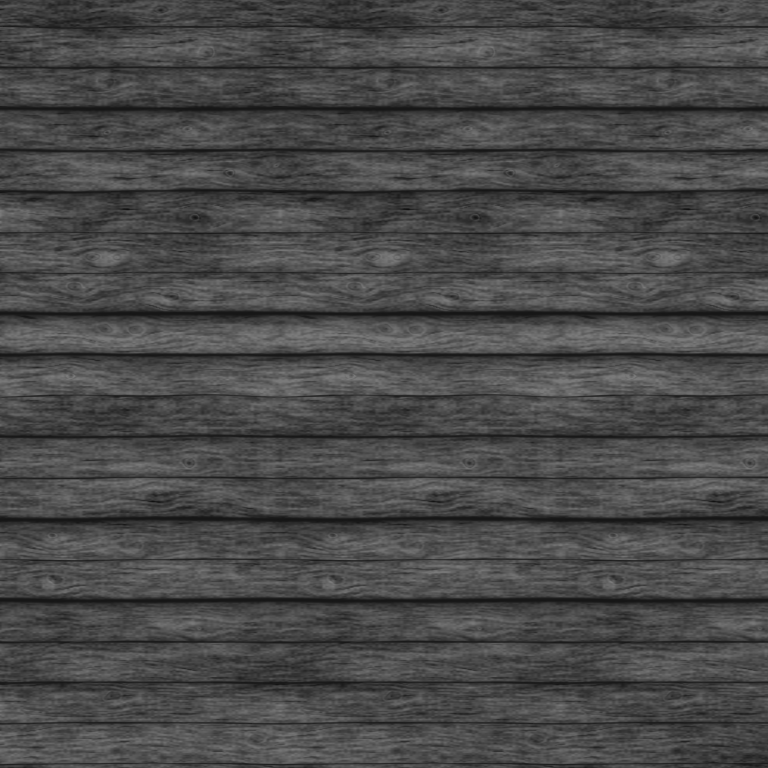
A Shadertoy shader for this texture:

```glsl
// Dark grey weathered wooden planks with grain, knots and shadowed seams.

const float PITCH = 0.05332;       // plank height on the canvas
const float FIRST_SEAM = 0.0358;   // first seam, measured from the top edge
const float TILE = 0.365;          // horizontal period of the grain
const float ASPECT = TILE / PITCH; // tile width in plank heights
const float SEAM_WAVE = 0.07;
const float KNOT_CHANCE = 0.6;
const float MEAN_TONE = 0.30;
const float PLANK_CONTRAST = 1.3;  // tone spread between planks
const float GAP_TONE = 0.085;

// Per plank, top to bottom: depth of its upper seam, and its base tone.
const float SEAM_DEPTH[21] = float[21](0.0, 0.2, 0.4, 0.9, 0.6, 0.65, 0.2, 0.1,
    1.0, 0.85, 0.2, 0.5, 0.25, 1.0, 0.2, 1.0, 0.3, 0.45, 0.25, 0.1, 0.0);
const float PLANK_TONE[20] = float[20](0.25, 0.29, 0.31, 0.32, 0.31, 0.29, 0.29,
    0.31, 0.33, 0.34, 0.28, 0.31, 0.32, 0.32, 0.31, 0.32, 0.31, 0.29, 0.27, 0.26);

float hash(vec2 p) {
    vec3 q = fract(vec3(p.xyx) * 0.1031);
    q += dot(q, q.yzx + 33.33);
    return fract((q.x + q.y) * q.z);
}

// Value noise that wraps in x after "period" cells.
float noise(vec2 p, float period) {
    vec2 i = floor(p), f = fract(p);
    f = f * f * (3.0 - 2.0 * f);
    float x0 = mod(i.x, period), x1 = mod(i.x + 1.0, period);
    return mix(mix(hash(vec2(x0, i.y)), hash(vec2(x1, i.y)), f.x),
               mix(hash(vec2(x0, i.y + 1.0)), hash(vec2(x1, i.y + 1.0)), f.x), f.y);
}

// Noise with "freq" cells per tile and per plank height.
float grain(vec2 p, vec2 freq, float seed) {
    return noise(p * freq + vec2(0.0, seed), freq.x) - 0.5;
}

// Wood tone at p: x in tiles, y from 0 (top) to 1 (bottom) of the plank.
float woodTone(vec2 p, float row) {
    float seed = row * 97.0 + 40.0;
    float flow = p.y + 0.20 * grain(p, vec2(4.0, 1.5), seed)
                     + 0.05 * grain(p, vec2(17.0, 4.0), seed + 11.0);
    float knotShade = 0.0, figure = 0.4;

    // Knots push the fibres aside and carry their own rings.
    for (float k = 0.0; k < 2.0; k++) {
        vec2 id = vec2(row * 3.0 + 5.0, k * 17.0 + 2.0);
        float present = step(hash(id + 31.0), KNOT_CHANCE);
        float size = mix(0.10, 0.20, hash(id + 57.0));
        vec2 d = p - vec2(hash(id), mix(0.3, 0.7, hash(id + 13.0)));
        d.x = (fract(d.x + 0.5) - 0.5) * ASPECT;
        float bulge = present * exp(-d.x * d.x / 0.3 - d.y * d.y / 0.12);
        flow -= 0.7 * d.y * bulge;
        figure += 0.6 * bulge;
        float e = length(d * vec2(0.6, 1.0)) + 0.09 * grain(p, vec2(40.0, 7.0), seed);
        float mask = present * (1.0 - smoothstep(0.4 * size, 1.1 * size, e));
        float core = 1.0 - smoothstep(0.1 * size, 0.4 * size, e);
        knotShade += mask * (0.05 * sin(e * 60.0) + 0.02 - 0.10 * core);
    }

    vec2 fibre = vec2(p.x, flow);
    float rings = sin(6.2832 * (flow * 7.0 + 1.3 * grain(fibre, vec2(5.0, 3.0), seed + 5.0)));
    float tone = 0.13 * grain(p, vec2(3.0, 1.6), seed + 23.0);
    tone += 0.10 * grain(fibre, vec2(9.0, 9.0), seed + 31.0);
    tone += 0.13 * grain(fibre, vec2(22.0, 20.0), seed + 47.0);
    tone += 0.09 * grain(p, vec2(90.0, 26.0), seed + 61.0);
    tone += 0.03 * grain(p, vec2(60.0, 2.0), seed + 71.0); // saw marks
    tone += 0.045 * figure * rings;

    // Sparse dark cracks along the fibres.
    float crack = grain(fibre, vec2(9.0, 18.0), seed + 83.0) + 0.5;
    return tone - 0.08 * smoothstep(0.82, 0.95, crack) + knotShade;
}

void mainImage(out vec4 fragColor, in vec2 fragCoord) {
    vec2 uv = fragCoord / iResolution.xy;
    float u = uv.x / TILE;

    // Plank index and position within it, counted downwards.
    float r = (1.0 - uv.y - FIRST_SEAM) / PITCH + 1.0;
    r += SEAM_WAVE * (noise(vec2(u * 4.0, r * 0.8), 4.0) - 0.5);
    float row = clamp(floor(r), 0.0, 19.0);
    float v = r - row;
    int plank = int(row);
    float above = SEAM_DEPTH[plank], below = SEAM_DEPTH[plank + 1];

    float tone = MEAN_TONE + PLANK_CONTRAST * (PLANK_TONE[plank] - MEAN_TONE);
    tone += 0.012 + woodTone(vec2(u, v), row);

    // Uneven weathering that spans the tiles.
    tone += 0.06 * (noise(vec2(uv.x * 3.0, r * 0.6 + 9.0), 64.0) - 0.5);
    tone -= 0.06 * smoothstep(0.75, 1.0, uv.x) * smoothstep(0.10, 0.0, uv.y);

    // Soft shadow under the upper board, and a worn lower edge; both vary along the seam.
    float seamId = floor(r + 0.5);
    float wear = noise(vec2(u * 7.0, seamId * 5.0 + 0.5), 7.0);
    float reach = mix(0.10, 0.20, above) * mix(0.7, 1.3, wear);
    float shadow = 0.72 * above * exp(-max(v, 0.0) / reach);
    float edge = (0.10 + 0.5 * below) * exp(-max(1.0 - v, 0.0) / mix(0.05, 0.11, wear));
    tone *= (1.0 - shadow) * (1.0 - edge);

    // Gap between boards: a thin line that swells and fades.
    float depth = v < 0.5 ? above : below;
    float px = 1.0 / (iResolution.y * PITCH);
    float halfWidth = mix(0.010, 0.040, depth) * mix(0.6, 1.4, wear);
    float soft = 0.5 * px + 0.025 * depth;
    float gap = 1.0 - smoothstep(halfWidth - soft, halfWidth + soft, min(v, 1.0 - v));
    tone = mix(tone, GAP_TONE, gap * mix(0.45 + 0.4 * wear, 0.95, depth));

    fragColor = vec4(vec3(clamp(tone, 0.05, 0.48)), 1.0);
}
```
